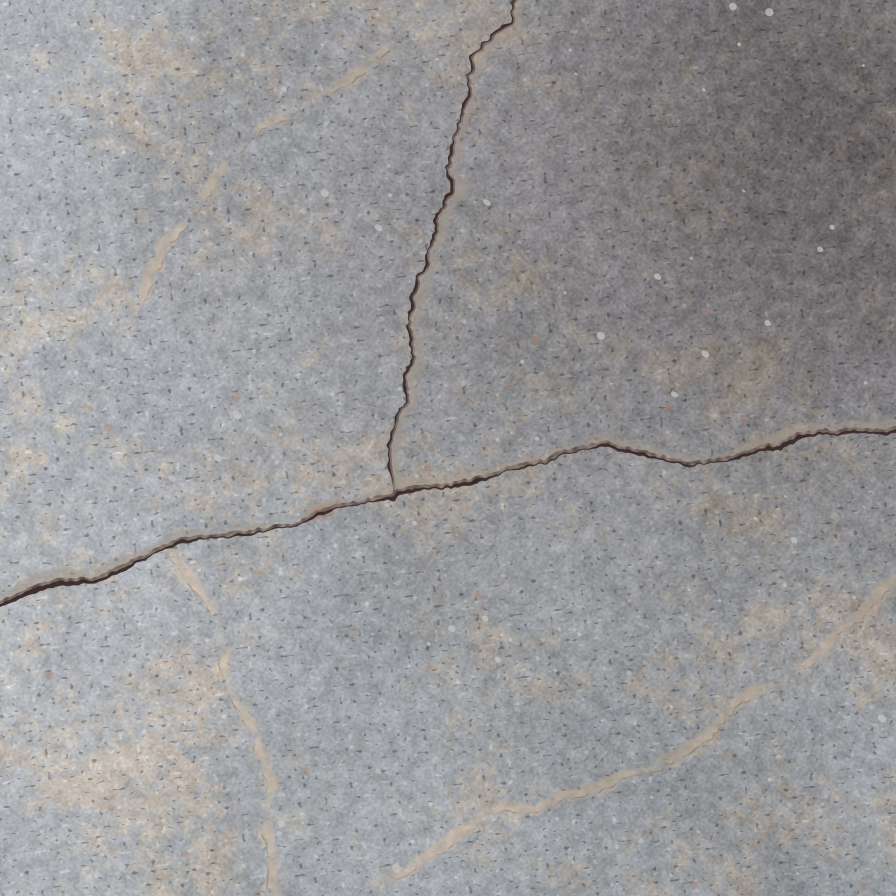
A WebGL 1 fragment shader for this texture:

```glsl
precision highp float;
// Weathered grey concrete: uneven light, sandy stains, fine pits and grit,
// two thin open cracks meeting in a T and three faint cracks filled with sand.
// Each crack is a bowed line pushed sideways by gradient noise.
uniform vec2 u_resolution;

const vec3 COOL_TINT = vec3(0.966, 0.988, 1.012);
const vec3 SHADE_TINT = vec3(1.015, 0.975, 0.995);
const vec3 SAND_TINT = vec3(1.095, 1.035, 0.970);
const vec3 FILL_TINT = vec3(1.130, 1.045, 0.955);
const vec3 CRACK_BROWN = vec3(0.43, 0.365, 0.335);
const vec3 CRACK_DARK = vec3(0.19, 0.14, 0.15);
const vec3 PEBBLE = vec3(0.78, 0.78, 0.77);
const vec3 RUST = vec3(0.66, 0.48, 0.39);

vec2 hash2(vec2 cell) {
  vec3 h = fract(cell.xyx * vec3(0.1031, 0.1030, 0.0973));
  h += dot(h, h.yzx + 33.33);
  return fract((h.xx + h.yz) * h.zy);
}

float corner(vec2 cell, vec2 offset) {
  float angle = 6.2832 * hash2(cell).x;
  return dot(vec2(cos(angle), sin(angle)), offset);
}

float gradientNoise(vec2 p) {
  vec2 i = floor(p), f = fract(p);
  vec2 u = f * f * f * (f * (f * 6.0 - 15.0) + 10.0);
  vec2 x = vec2(1.0, 0.0);
  return mix(mix(corner(i, f), corner(i + x, f - x), u.x),
             mix(corner(i + x.yx, f - x.yx), corner(i + 1.0, f - 1.0), u.x), u.y);
}

float fbm(vec2 p) {
  float sum = 0.0, amplitude = 0.6;
  for (int i = 0; i < 4; i++) {
    sum += amplitude * gradientNoise(p);
    p = mat2(1.6, 1.2, -1.2, 1.6) * p + 17.3;
    amplitude *= 0.55;
  }
  return sum;
}

vec2 turn(vec2 p, float angle) {
  float c = cos(angle), s = sin(angle);
  return vec2(c * p.x - s * p.y, s * p.x + c * p.y);
}

// Sideways shift of a crack at fraction t of its length, zero at its start
float crackOffset(float t, float len, float bow, float rough, float seed) {
  float s = t * len;
  float wander = 0.034 * gradientNoise(vec2(s * 7.0, seed))
               + 0.011 * gradientNoise(vec2(s * 21.0, seed + 5.0))
               + 0.004 * gradientNoise(vec2(s * 64.0, seed + 9.0))
               + 0.002 * gradientNoise(vec2(s * 150.0, seed + 14.0));
  return 4.0 * bow * t * (1.0 - t) + rough * wander * smoothstep(0.0, 0.2, t);
}

// x: signed distance to the crack, y: fraction along it
vec2 crack(vec2 p, vec2 a, vec2 b, float bow, float rough, float seed) {
  float len = length(b - a), e = 0.004;
  vec2 dir = (b - a) / len;
  float t = dot(p - a, dir) / len;
  float shift = crackOffset(t, len, bow, rough, seed);
  float slope = (crackOffset(t + e, len, bow, rough, seed) - shift) / (e * len);
  float d = dot(p - a, vec2(-dir.y, dir.x)) - shift;
  return vec2(d * inversesqrt(1.0 + slope * slope), t);
}

float band(float d, float halfWidth, float soft) {
  return 1.0 - smoothstep(halfWidth - soft, halfWidth + soft, abs(d));
}

float ends(float t, float fade) {
  return smoothstep(0.0, fade, t) * smoothstep(0.0, fade, 1.0 - t);
}

// Scattered grains of mixed size, at most one per cell
float grit(vec2 p, float cells, float share, float radius, float seed, float soft) {
  vec2 g = p * cells, id = floor(g) + seed;
  vec2 pick = hash2(id + 41.7), size = hash2(id + 87.3);
  vec2 d = (fract(g) - 0.2 - 0.6 * hash2(id)) / cells;
  d.y *= 1.0 + 0.6 * pick.y;
  float r = radius * (0.3 + 0.7 * size.x * size.x);
  return step(pick.x, share) * (1.0 - smoothstep(r - soft, r + soft, length(d)));
}

vec3 openCrack(vec3 col, vec2 p, vec2 c, float width, float sandSide, float soft, float seed) {
  float vary = gradientNoise(vec2(c.y * 26.0, seed));
  float crumbs = gradientNoise(turn(p, 0.7) * 130.0 + seed);
  float on = ends(c.y, 0.004), d = c.x + 0.0020 * crumbs;
  float rim = band(d - sandSide * 0.005, 0.005 + 0.012 * vary, 0.003);
  col = mix(col, FILL_TINT * 0.56, 0.55 * on * rim);
  float bed = width * (0.8 + 0.6 * vary);
  col = mix(col, CRACK_BROWN * (1.0 + 0.7 * crumbs), 0.8 * on * band(d, bed, soft));
  float core = width * clamp(0.32 + 0.9 * vary, 0.14, 0.65);
  return mix(col, CRACK_DARK, 0.85 * on * band(d + sandSide * width * 0.4, core, soft));
}

vec3 filledCrack(vec3 col, vec2 p, vec2 c, float light, float seed) {
  float wear = gradientNoise(vec2(c.y * 14.0, seed));
  float ragged = gradientNoise(p * 55.0 + seed) + 0.7 * gradientNoise(turn(p, 0.5) * 130.0);
  float on = ends(c.y, 0.10) * smoothstep(-0.55, 0.1, wear + 0.4 * ragged);
  float fill = band(c.x + 0.005 * ragged, 0.0055 + 0.006 * wear, 0.003);
  col = mix(col, FILL_TINT * light * (1.03 + 0.12 * ragged), 0.8 * on * fill);
  float seam = band(c.x + 0.004 + 0.003 * ragged, 0.0008, 0.0012);
  return mix(col, col * 0.78, on * seam * smoothstep(-0.2, 0.3, ragged));
}

void main() {
  vec2 p = gl_FragCoord.xy / u_resolution;
  float soft = 0.75 / u_resolution.y;
  vec2 r = turn(p, 0.6), grain = turn(p, -0.12);

  // Uneven light and sandy stains
  vec2 q = (p - vec2(0.95, 0.82)) / vec2(0.52, 0.36);
  float shadow = exp(-dot(q, q));
  float light = 0.612 - 0.180 * shadow + 0.10 * (1.0 - p.x) * (1.0 - p.x);
  light += 0.105 * fbm(p * 3.0 + 8.0);
  float stain = fbm(p * vec2(4.5, 6.0) + 3.7) + 0.6 * fbm(r * 26.0) + 0.35 * gradientNoise(r * 90.0);
  vec3 tint = mix(COOL_TINT, SHADE_TINT, shadow);
  vec3 col = light * mix(tint, SAND_TINT, 0.85 * smoothstep(-0.05, 0.45, stain));

  // Fine grain, dark pits and pale specks, loose grit
  col += 0.075 * gradientNoise(r * 250.0) + 0.13 * fbm(r * 62.0) + 0.05 * fbm(r * 20.0);
  float dark = gradientNoise(grain * vec2(135.0, 200.0));
  float pale = gradientNoise(grain * vec2(110.0, 160.0) + 50.5);
  col *= 1.0 - 0.26 * smoothstep(0.30, 0.52, dark);
  col *= 1.0 + 0.12 * smoothstep(0.30, 0.52, pale);
  col = mix(col, RUST, 0.35 * grit(r, 37.0, 0.05, 0.0055, 70.0, soft));
  col = mix(col, PEBBLE, 0.7 * grit(r, 31.0, 0.12, 0.0055, 150.0, soft));

  // Faint cracks filled with sand
  vec2 upper = crack(p, vec2(0.12, 0.61), vec2(0.56, 1.04), 0.05, 1.1, 2.4);
  vec2 lower = crack(p, vec2(0.18, 0.40), vec2(0.32, -0.02), 0.02, 1.0, 14.6);
  vec2 outer = crack(p, vec2(0.40, 0.01), vec2(1.08, 0.43), -0.04, 1.3, 27.4);
  col = filledCrack(col, p, upper, light, 3.5);
  col = filledCrack(col, p, lower, light, 8.3);
  col = filledCrack(col, p, outer, light, 12.7);

  // Open cracks: the upright one starts on the level one
  vec2 left = vec2(-0.05, 0.305), along = vec2(1.10, 0.200);
  float len = length(along), joinT = 0.455;
  vec2 join = left + along * joinT
            + vec2(-along.y, along.x) / len * crackOffset(joinT, len, 0.06, 0.9, 33.5);
  vec2 upright = crack(p, join, vec2(0.58, 1.04), 0.05, 1.5, 51.4);
  vec2 level = crack(p, left, left + along, 0.06, 0.9, 33.5);
  vec2 pile = vec2((level.y - 0.38) / 0.022, level.x / 0.009);
  float crumbled = exp(-dot(pile, pile)) + 0.5 * gradientNoise(r * 90.0);
  col = mix(col, RUST, 0.6 * smoothstep(0.45, 0.75, crumbled));
  col = openCrack(col, p, upright, 0.0026, -1.0, soft, 6.4);
  col = openCrack(col, p, level, 0.0038, 1.0, soft, 19.6);

  gl_FragColor = vec4(clamp(col, 0.0, 1.0), 1.0);
}
```
